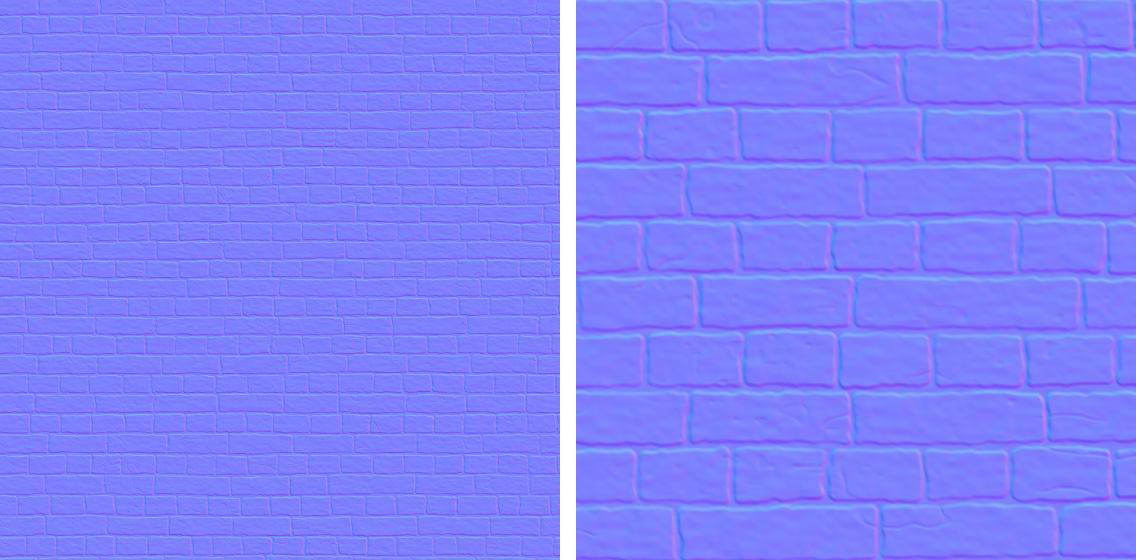
Left, the full canvas; right, a detail of the centre.
Write a WebGL 1 fragment shader that draws this texture map.

```glsl
precision highp float;
// Tangent-space normal map of a worn brick wall: 29 courses, mostly alternating
// between 9 long stretchers and 18 short headers. A height field of thinly
// jointed boxes, grain, pits and cracks is differentiated to give the normal.

uniform vec2 u_resolution;

float hash(vec2 p) {
  return fract(sin(dot(p, vec2(127.1, 311.7))) * 43758.5453);
}

// Value noise that tiles over the unit canvas, freq cells across and down.
float noise(vec2 p, vec2 freq) {
  vec2 cell = floor(p * freq);
  vec2 f = fract(p * freq);
  f = f * f * (3.0 - 2.0 * f);
  vec2 a = mod(cell, freq) + freq;
  vec2 b = mod(cell + 1.0, freq) + freq;
  return mix(mix(hash(a), hash(vec2(b.x, a.y)), f.x),
             mix(hash(vec2(a.x, b.y)), hash(b), f.x), f.y);
}

// Position of an upright joint: mostly regular, now and then far off.
float joint(float i, float row, float count) {
  vec2 id = vec2(mod(i, count), row);
  float spread = 0.12 + 0.7 * step(0.88, hash(id + 41.3));
  return i + (hash(id + 7.7) - 0.5) * spread;
}

// Distance to the edge of the nearest brick, negative inside it.
float brickDistance(vec2 p) {
  p.y += 0.0035 * (noise(p, vec2(7.0, 12.0)) - 0.5)
       + 0.0026 * (noise(p, vec2(26.0, 38.0)) - 0.5);
  p.x += 0.003 * (noise(p, vec2(30.0, 58.0)) - 0.5);

  // Courses are lower in the middle of the wall than near its foot.
  float down = clamp(1.0 - p.y, 0.0, 1.0);
  float drift = 0.19 * (1.0 - cos(6.2832 * pow(down, 1.6))) + 0.08 * sin(3.1416 * down);
  float course = (1.0 - p.y) * 29.0 + 0.2 + drift;
  float row = mod(floor(course), 29.0);

  // Two header courses meet at rows 9 and 10.
  float header = mod(row + step(9.5, row), 2.0);
  float count = 9.0 + 9.0 * header;

  // Uprights nearly line up from one like course to the next.
  float x = p.x * count + mix(0.39, 0.18, header) + 0.3 * (hash(vec2(row, 3.1)) - 0.5);
  float i = floor(x);
  if (x < joint(i, row, count)) i -= 1.0;
  else if (x >= joint(i + 1.0, row, count)) i += 1.0;
  float left = joint(i, row, count);
  float right = joint(i + 1.0, row, count);

  vec2 q = vec2((x - 0.5 * (left + right)) / count, (0.5 - fract(course)) / 29.0);
  vec2 size = 0.5 * vec2((right - left) / count, 1.0 / 29.0) - vec2(0.0017, 0.0018);
  size.y -= 0.0009 * hash(vec2(mod(i, count), row) + 19.0);

  float radius = 0.003;
  vec2 k = abs(q) - size + radius;
  float d = length(max(k, 0.0)) + min(max(k.x, k.y), 0.0) - radius;
  return d + 0.0014 * (noise(p, vec2(85.0)) - 0.5)
           + 0.0016 * (noise(p, vec2(190.0)) - 0.5);
}

float height(vec2 p) {
  float face = 1.0 - smoothstep(-0.0013, 0.0013, brickDistance(p));

  // Grain drawn out along the courses, with a finer one over it
  float grain = 0.00036 * noise(p, vec2(80.0, 165.0))
              + 0.00022 * noise(p, vec2(215.0, 250.0));

  // Clustered pits
  float pits = smoothstep(0.75, 0.98, noise(p, vec2(140.0, 180.0)))
             * smoothstep(0.4, 0.7, noise(p, vec2(17.0, 23.0)));

  // Sparse cracks along the contours of a noise
  float line = abs(noise(p, vec2(21.0, 44.0)) + 0.35 * noise(p, vec2(90.0)) - 0.67);
  float cracks = (1.0 - smoothstep(0.0, 0.06, line))
               * smoothstep(0.66, 0.8, noise(p, vec2(24.0, 31.0)));

  // Joints are deeper in some places than in others.
  float depth = 0.00045 + 0.0004 * noise(p, vec2(31.0, 43.0));
  return depth * face + grain * (0.8 + 0.2 * face)
       - face * (0.00028 * pits + 0.00025 * cracks);
}

void main() {
  vec2 p = gl_FragCoord.xy / u_resolution;
  vec2 e = vec2(0.0009, 0.0);
  vec2 slope = vec2(height(p + e.xy) - height(p - e.xy),
                    height(p + e.yx) - height(p - e.yx)) / (2.0 * e.x);
  vec3 normal = normalize(vec3(-slope, 1.0));
  gl_FragColor = vec4(normal * 0.5 + vec3(0.492, 0.5, 0.492), 1.0);
}
```
